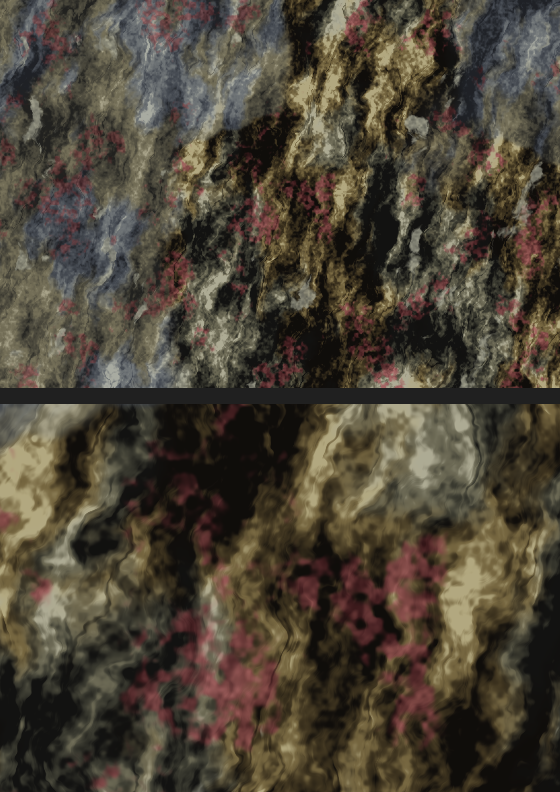
Top, the full canvas; bottom, a detail of the centre.
Give the GLSL for this texture, as a Shadertoy shader.

```glsl
#define STREAK_SCALE vec2(21.0, 8.0)
#define LEAN 0.22
#define WARP 0.035
#define GRAIN_SCALE 105.0
#define GRAIN_AMOUNT 0.30
#define RED_SCALE vec2(13.0, 10.0)
#define RED_CUTOFF 0.64
#define DRY_CONTRAST 1.45
#define WET_CONTRAST 2.15

float hash(vec2 p) {
    vec3 q = fract(p.xyx * 0.1031);
    q += dot(q, q.yzx + 33.33);
    return fract((q.x + q.y) * q.z);
}

float noise(vec2 p) {
    vec2 cell = floor(p), f = fract(p);
    f = f * f * (3.0 - 2.0 * f);
    float low = mix(hash(cell), hash(cell + vec2(1, 0)), f.x);
    float high = mix(hash(cell + vec2(0, 1)), hash(cell + vec2(1, 1)), f.x);
    return mix(low, high, f.y);
}

float fbm(vec2 p) {
    float sum = 0.0, weight = 0.5;
    for (int i = 0; i < 5; i++) {
        sum += weight * noise(p);
        p = mat2(0.96, 0.28, -0.28, 0.96) * p * 2.03 + 17.3;
        weight *= 0.54;
    }
    return sum / 1.037;
}

// Four-stop colour ramp over 0..1
vec3 ramp(float t, vec3 dark, vec3 body, vec3 light, vec3 pale) {
    vec3 c = mix(dark, body, smoothstep(0.0, 0.42, t));
    c = mix(c, light, smoothstep(0.36, 0.72, t));
    return mix(c, pale, smoothstep(0.70, 1.05, t));
}

// Damp zone: a column at the top that widens downwards
float wetMask(vec2 p) {
    vec2 q = p + 0.16 * (vec2(fbm(p * 6.0), fbm(p * 6.0 + 40.0)) - 0.5);
    float left = mix(0.45, 0.74, smoothstep(0.61, 0.73, q.y));
    float right = mix(1.65, 1.19, smoothstep(0.50, 0.70, q.y));
    float zone = smoothstep(left - 0.025, left + 0.035, q.x)
               * (1.0 - smoothstep(right - 0.04, right + 0.03, q.x));
    float dryPatch = 1.0 - smoothstep(0.06, 0.15, length((q - vec2(1.15, 0.61)) * vec2(1.0, 0.75)));
    return zone * (1.0 - 0.75 * dryPatch);
}

void mainImage(out vec4 fragColor, in vec2 fragCoord) {
    vec2 p = fragCoord / iResolution.y;
    p.x += 0.5 * (1.4463 - iResolution.x / iResolution.y);
    float wet = wetMask(p);

    // Leaning, warped bark coordinates
    vec2 bark = p - vec2(LEAN * p.y, 0.0);
    bark += WARP * (vec2(fbm(p * 13.0 + 5.0), fbm(p * 13.0 + 71.0)) - 0.5) * 2.0;

    // Relief from broad flakes, narrow streaks and fine grain
    float flakes = fbm(bark * STREAK_SCALE);
    float streaks = fbm(bark * STREAK_SCALE * vec2(2.2, 1.6) + 31.0);
    float patches = fbm(bark * vec2(6.0, 3.5) + 12.0);
    float grain = noise(p * GRAIN_SCALE) * 0.55 + noise(p * GRAIN_SCALE * 1.9 + 9.0) * 0.45;
    float relief = (flakes - 0.5) * 0.85 + (streaks - 0.5) * 0.65
                 + (patches - 0.5) * 0.40 + (grain - 0.5) * GRAIN_AMOUNT;
    float tone = 0.46 + relief * mix(DRY_CONTRAST, WET_CONTRAST, wet) - 0.02 * wet;

    // Dark fissures along the streaks
    float ridge = abs(fbm(bark * vec2(17.0, 5.5) + 53.0) - 0.49);
    float fissure = (1.0 - smoothstep(0.004, 0.045, ridge)) * smoothstep(0.40, 0.58, streaks + 0.06);
    tone = clamp(tone - fissure * mix(0.20, 0.28, wet), 0.0, 1.1);

    // Slate and lichen when dry, umber and ochre when wet
    float tint = fbm(bark * vec2(9.0, 5.0) + 83.0);
    vec3 slate = ramp(tone, vec3(0.12, 0.13, 0.15), vec3(0.27, 0.29, 0.32),
                      vec3(0.43, 0.45, 0.46), vec3(0.66, 0.67, 0.63));
    vec3 lichen = ramp(tone, vec3(0.13, 0.13, 0.12), vec3(0.30, 0.29, 0.24),
                       vec3(0.45, 0.43, 0.34), vec3(0.66, 0.64, 0.54));
    vec3 umber = ramp(tone, vec3(0.06, 0.05, 0.04), vec3(0.24, 0.20, 0.12),
                      vec3(0.46, 0.40, 0.25), vec3(0.70, 0.66, 0.50));
    vec3 moss = ramp(tone, vec3(0.07, 0.07, 0.065), vec3(0.23, 0.23, 0.19),
                     vec3(0.42, 0.41, 0.33), vec3(0.68, 0.67, 0.58));
    vec3 dry = mix(slate, lichen, smoothstep(0.44, 0.60, tint));
    vec3 damp = mix(moss, umber, smoothstep(0.40, 0.56, tint));
    vec3 color = mix(dry, damp, wet);

    // Clustered red crumbs
    float cluster = fbm(p * RED_SCALE + 27.0) + 0.025 * wet;
    float crumbs = smoothstep(0.34, 0.62, noise(p * 88.0 + 3.0) * 0.6 + grain * 0.4);
    float red = smoothstep(RED_CUTOFF - 0.03, RED_CUTOFF + 0.05, cluster) * crumbs;
    vec3 rust = mix(vec3(0.20, 0.07, 0.08), vec3(0.66, 0.36, 0.37), clamp(tone * 0.6 + grain * 0.4, 0.0, 1.0));
    color = mix(color, rust, red * mix(0.65, 0.85, wet));

    // Scattered chalky flecks
    float chalk = smoothstep(0.69, 0.78, fbm(bark * vec2(15.0, 9.0) + 140.0));
    color = mix(color, vec3(0.64, 0.64, 0.57) * (0.75 + 0.45 * grain), chalk * 0.75);

    fragColor = vec4(color, 1.0);
}
```
